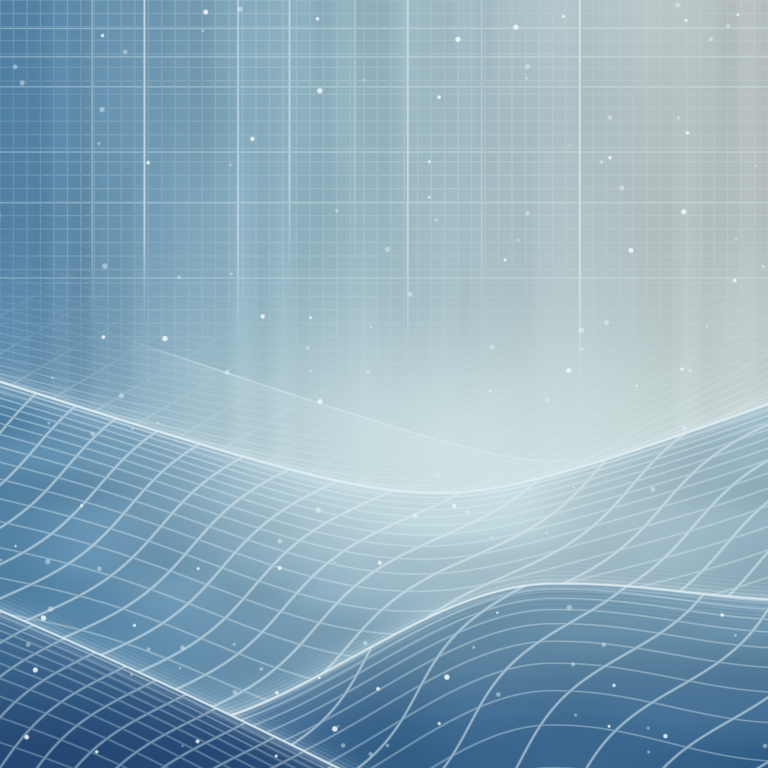
This background is drawn by a WebGL 2 fragment shader. Its source:

```glsl
#version 300 es
precision highp float;
// Pale blue haze with a fine grid, drifting specks and rolling wireframe hills.
uniform vec2 u_resolution;
out vec4 outColor;

float hash(vec2 p) {
  vec3 q = fract(p.xyx * vec3(0.1031, 0.1030, 0.0973));
  q += dot(q, q.yzx + 33.33);
  return fract((q.x + q.y) * q.z);
}

float noise(vec2 p) {
  vec2 i = floor(p), f = fract(p);
  f = f * f * (3.0 - 2.0 * f);
  return mix(mix(hash(i), hash(i + vec2(1, 0)), f.x),
             mix(hash(i + vec2(0, 1)), hash(i + vec2(1, 1)), f.x), f.y);
}

// Coverage of a stroke at distance d from its centre
float stroke(float d, float width) {
  return 1.0 - smoothstep(0.0, width + 1.0 / u_resolution.y, abs(d));
}

// Strokes at whole values of c, fading to their mean where they crowd
float repeatLines(float c, float width) {
  float rate = max(fwidth(c), 1e-5);
  float d = abs(fract(c - 0.5) - 0.5) / (rate * u_resolution.y);
  float crowd = smoothstep(0.25, 0.6, rate);
  return mix(stroke(d, width), 0.4, crowd);
}

// A valley curve: flat at dx = 0, nearly straight further out
float valley(float dx, float bend, float slope) {
  return slope * (sqrt(dx * dx + bend * bend) - bend);
}

float middleRidge(float x) {
  return 0.358 + valley(x - 0.57, 0.15, x < 0.57 ? 0.33 : 0.38);
}
float backRidge(float x) { return 0.4 + valley(x - 0.72, 0.1, 0.34); }
float rightRidge(float x) {
  return 0.05 + 0.19 * smoothstep(0.2, 0.72, x) - 0.022 * smoothstep(0.74, 1.05, x);
}
float leftRidge(float x) { return 0.205 - 0.43 * x - 0.08 * x * x; }

// Rows follow the ridge and widen with depth; columns lean to the right
float mesh(vec2 p, float depth, float rows, float columns, float slant) {
  float row = rows * log(1.0 + 25.0 * max(depth, 0.0)) + 0.25 * sin(p.x * 11.0);
  float column = columns * (p.x - slant * p.y + 0.025 * sin(9.0 * p.x + 14.0 * p.y));
  return max(0.38 * repeatLines(row, 0.0006), 0.6 * repeatLines(column, 0.0009));
}

// Lays one hill over the scene, with its mesh and shining crest
vec3 hill(vec3 scene, vec3 body, float depth, float wire, float shine) {
  float inside = smoothstep(-0.001, 0.001, depth);
  vec3 white = vec3(0.87, 0.93, 0.95);
  vec3 c = mix(scene, mix(body, white, wire), inside);
  float fine = repeatLines(depth * 190.0, 0.0004) * exp(-abs(depth) / 0.018);
  float crest = 0.65 * stroke(depth, 0.002) + 0.35 * exp(-abs(depth) / 0.009);
  return mix(c, white, clamp(shine * (crest + 0.35 * fine), 0.0, 0.95));
}

vec3 skyColor(vec2 p) {
  vec3 c = mix(vec3(0.28, 0.47, 0.62), vec3(0.55, 0.69, 0.75), smoothstep(-0.12, 0.46, p.x));
  c = mix(c, vec3(0.72, 0.76, 0.76), smoothstep(0.3, 1.0, p.x));
  c += 0.05 * (noise(vec2(p.x * 38.0, p.y * 2.0)) - 0.5);
  c += 0.04 * (noise(p * 7.0) - 0.5);
  vec2 g = (p - vec2(0.61, 0.4)) / vec2(0.42, 0.2);
  return mix(c, vec3(0.83, 0.9, 0.9), 0.85 * exp(-dot(g, g)));
}

float skyGrid(vec2 p) {
  vec2 cell = p * 57.0;
  float fade = smoothstep(0.4, 0.72, p.y);
  float g = 0.17 * max(repeatLines(cell.x, 0.0005), repeatLines(cell.y, 0.0005));
  g *= 0.6 + 0.8 * noise(p * 9.0);
  // Stronger uprights: position, lower end, strength
  vec3 uprights[8] = vec3[8](vec3(0.12, 0.52, 0.35), vec3(0.188, 0.54, 0.75),
    vec3(0.31, 0.5, 0.6), vec3(0.377, 0.6, 0.6), vec3(0.462, 0.6, 0.35),
    vec3(0.531, 0.46, 0.65), vec3(0.627, 0.5, 0.3), vec3(0.755, 0.41, 0.8));
  for (int i = 0; i < 8; i++) {
    vec3 u = uprights[i];
    g = max(g, u.z * stroke(p.x - u.x, 0.0011) * smoothstep(u.y, u.y + 0.2, p.y));
  }
  float levels[6] = float[6](0.963, 0.926, 0.887, 0.802, 0.736, 0.638);
  for (int i = 0; i < 6; i++) g = max(g, 0.36 * stroke(p.y - levels[i], 0.0007));
  return g * fade;
}

// Round specks, at most one per cell
float specks(vec2 p, float cells, float share) {
  vec2 id = floor(p * cells);
  vec2 spot = 0.2 + 0.6 * vec2(hash(id + 3.7), hash(id + 51.3));
  float size = mix(0.0012, 0.0036, hash(id + 17.0));
  float d = length(fract(p * cells) - spot) / cells;
  float px = 1.0 / u_resolution.y;
  return step(hash(id + 8.0), share) * (1.0 - smoothstep(size - px, size + px, d));
}

void main() {
  vec2 p = gl_FragCoord.xy / u_resolution;
  vec3 white = vec3(0.87, 0.93, 0.95);
  float middle = middleRidge(p.x) - p.y, back = backRidge(p.x) - p.y;
  float right = rightRidge(p.x) - p.y, left = leftRidge(p.x) - p.y;

  // Sky, far ridge and the faint weave above the middle hill
  vec3 color = mix(skyColor(p), white, skyGrid(p));
  float span = smoothstep(0.12, 0.3, p.x) * (1.0 - smoothstep(0.68, 0.8, p.x));
  color = mix(color, white, span * (0.5 * stroke(back, 0.0012)
    + 0.16 * smoothstep(0.0, 0.004, back) * exp(-max(back, 0.0) / 0.05)));
  float weave = max(repeatLines(middle * 95.0 + p.x * 9.0, 0.0004),
                    repeatLines((p.x - 1.7 * p.y) * 12.0, 0.0005));
  color = mix(color, white, 0.26 * weave * exp(-abs(middle) / 0.09));

  // Middle hill, lit from the valley
  vec3 body = mix(vec3(0.31, 0.5, 0.64), vec3(0.52, 0.65, 0.72), smoothstep(0.0, 0.75, p.x));
  vec2 g = (p - vec2(0.58, 0.37)) / vec2(0.36, 0.15);
  body = mix(body, vec3(0.8, 0.88, 0.89), 0.85 * exp(-dot(g, g)));
  body += 0.07 * (noise(p * vec2(9.0, 22.0)) - 0.5);
  color = hill(color, body, middle, mesh(p, middle, 7.0, 13.0, 1.4), 0.85);

  // Front hills, darker towards the bottom
  body = mix(vec3(0.21, 0.38, 0.54), vec3(0.43, 0.58, 0.67), smoothstep(0.0, 0.23, p.y));
  body += 0.05 * (noise(p * vec2(8.0, 16.0)) - 0.5);
  color = hill(color, body, right, mesh(p, right, 4.5, 9.0, 1.0), 0.75);
  body = mix(vec3(0.14, 0.28, 0.45), vec3(0.25, 0.42, 0.57), smoothstep(0.0, 0.2, p.y));
  color = hill(color, body, left, 0.8 * mesh(p, left, 6.0, 17.0, 1.2), 0.75);

  float dust = max(specks(p, 13.0, 0.3), 0.5 * specks(p + 0.37, 29.0, 0.1));
  color = mix(color, vec3(0.94, 0.97, 0.98), 0.9 * dust);
  outColor = vec4(color, 1.0);
}
```
